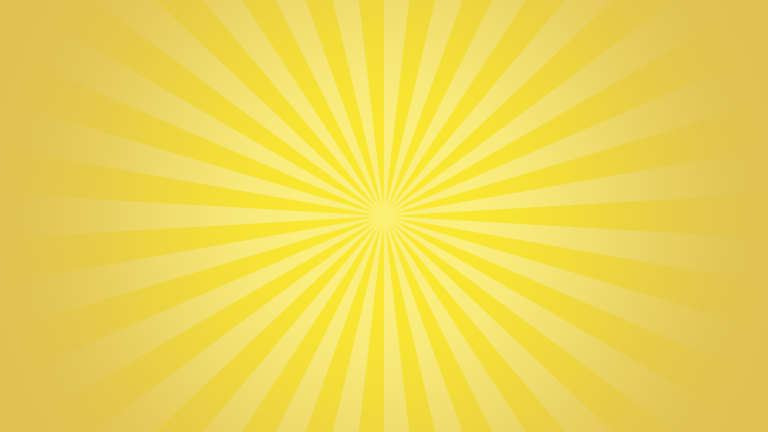
This background is drawn by a WebGL 1 fragment shader. Its source:

```glsl
precision highp float;
// Yellow sunburst: 27 alternating rays from the centre, fading into a golden vignette.

uniform vec2 u_resolution;

// Coverage of the deep yellow rays; one ray is centred on the +x axis.
float rayMask(vec2 p, float rays, float pixel) {
    float angle = atan(p.y, p.x + 1e-6);
    float edgeDistance = length(p) * cos(rays * angle) / rays;
    return smoothstep(-0.8 * pixel, 0.8 * pixel, edgeDistance);
}

void main() {
    // Centred coordinates, in canvas heights
    vec2 p = (gl_FragCoord.xy - 0.5 * u_resolution) / u_resolution.y;
    float radius = length(p);

    // Alternating rays
    vec3 paleYellow = vec3(0.98, 0.935, 0.50);
    vec3 deepYellow = vec3(0.975, 0.905, 0.19);
    vec3 color = mix(paleYellow, deepYellow, rayMask(p, 27.0, 1.0 / u_resolution.y));

    // Soft glow where the rays meet
    float glow = exp(-radius * radius / 0.0018);
    color = mix(color, vec3(0.99, 0.95, 0.50), 0.8 * glow);

    // Golden vignette
    vec3 gold = vec3(0.878, 0.762, 0.315);
    color = mix(color, gold, smoothstep(0.15, 0.95, radius));

    gl_FragColor = vec4(color, 1.0);
}
```
